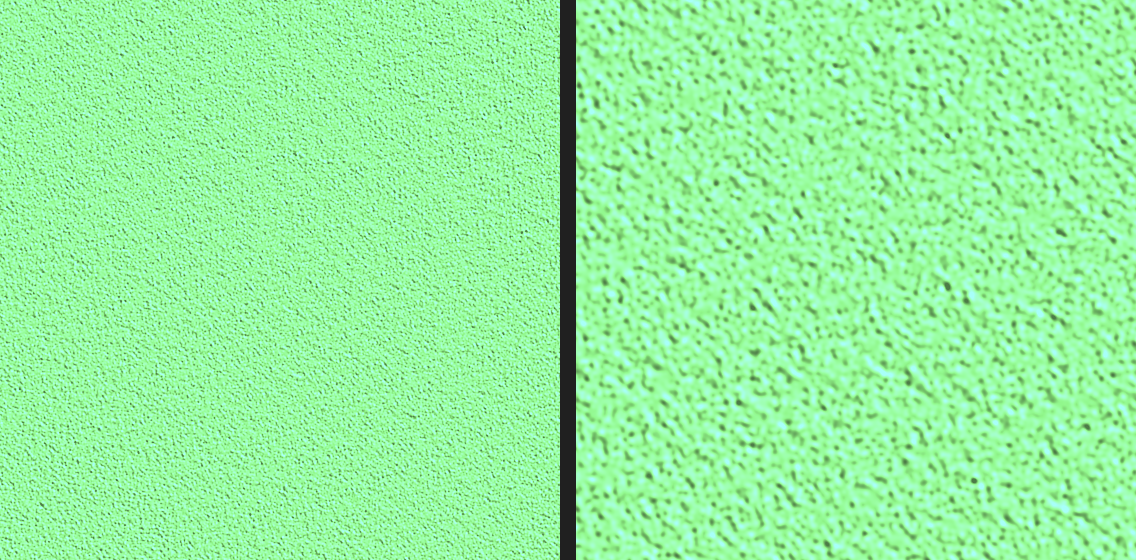
Left: the whole. Right: its middle third, enlarged.
Give the GLSL for this texture, as a WebGL 1 fragment shader.

```glsl
precision highp float;

// Fine mint-green embossed grain, like rough plaster lit along a diagonal.
// Random soft bumps and pits, one per jittered cell, are summed as slope toward
// the light plus curvature; the sum picks a colour from shadow to highlight.

#define GRAINS 345.0          // cells across the canvas
#define BUMP_RADIUS 0.6       // bump spread, in cells
#define LIGHT_DIR vec2(0.7071, 0.7071)
#define ROUNDNESS 0.5         // 0: diagonal streaks, 1: round specks
#define MID_TONE 2.8          // ramp position of a flat surface
#define CONTRAST 1.25         // ramp steps per deviation of relief
#define SHADOW vec3(0.39, 0.64, 0.36)
#define SHADE vec3(0.48, 0.80, 0.44)
#define LEAF vec3(0.57, 0.97, 0.55)
#define MINT vec3(0.61, 1.00, 0.65)
#define PALE vec3(0.64, 1.00, 0.76)
#define GLINT vec3(0.65, 1.00, 0.88)

uniform vec2 u_resolution;

// Three random values per cell: position (xy) and height (z)
vec3 hash3(vec2 cell) {
  vec3 seed = vec3(dot(cell, vec2(127.1, 311.7)),
                   dot(cell, vec2(269.5, 183.3)),
                   dot(cell, vec2(419.2, 371.9)));
  return fract(sin(seed) * 43758.5453);
}

// Slope toward the light blended with curvature, scaled to unit deviation
float litRelief(vec2 p) {
  vec2 home = floor(p);
  float slopeWeight = sqrt(1.0 - ROUNDNESS * ROUNDNESS);
  float relief = 0.0;
  for (int y = -2; y <= 2; y++) {
    for (int x = -2; x <= 2; x++) {
      vec2 cell = home + vec2(float(x), float(y));
      vec3 bump = hash3(cell);
      vec2 offset = (p - cell - bump.xy) / BUMP_RADIUS;
      float halfSquare = 0.5 * dot(offset, offset);
      float slope = dot(offset, LIGHT_DIR);
      float curvature = 1.0 - halfSquare;
      float height = bump.z * 2.0 - 1.0;
      relief += height * exp(-halfSquare)
              * (slopeWeight * slope + ROUNDNESS * curvature);
    }
  }
  return relief / (0.7236 * BUMP_RADIUS);
}

// Six evenly spaced colours, blended and extended a little past both ends
vec3 grainRamp(float tone) {
  vec3 color = mix(SHADOW, SHADE, clamp(tone, -1.0, 1.0));
  color = mix(color, LEAF, clamp(tone - 1.0, 0.0, 1.0));
  color = mix(color, MINT, clamp(tone - 2.0, 0.0, 1.0));
  color = mix(color, PALE, clamp(tone - 3.0, 0.0, 1.0));
  return mix(color, GLINT, clamp(tone - 4.0, 0.0, 1.8));
}

void main() {
  vec2 uv = gl_FragCoord.xy / min(u_resolution.x, u_resolution.y);
  float tone = MID_TONE + CONTRAST * litRelief(uv * GRAINS);
  gl_FragColor = vec4(grainRamp(tone), 1.0);
}
```
